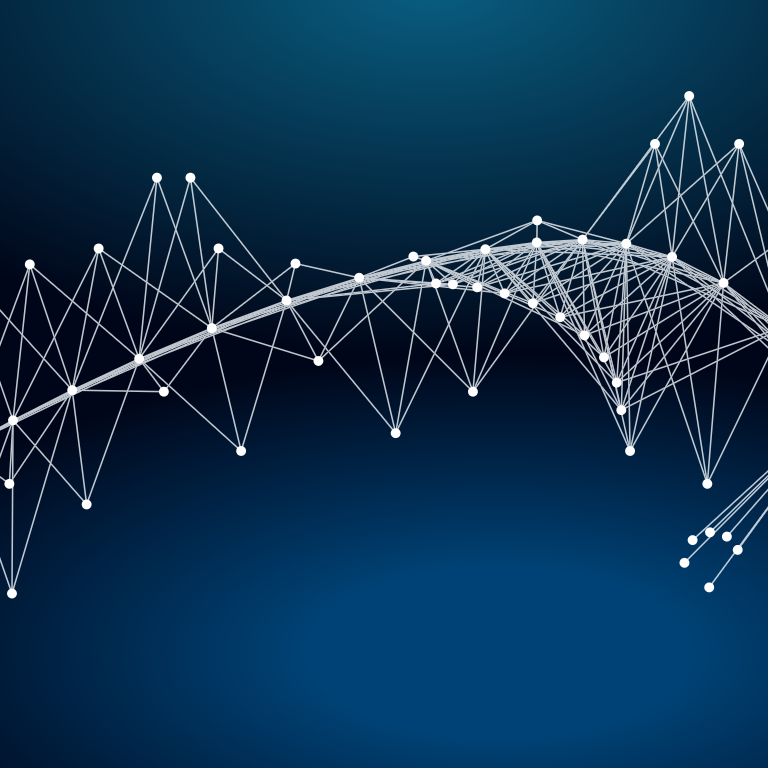
This background is drawn by a WebGL 1 fragment shader. Its source:

```glsl
precision highp float;
// A white network of dots and thin links along an arching spine, over a navy
// backdrop lit by a teal glow above and a blue glow below. Nodes follow curves
// by index; each outlying node fans out to the spine nodes within its reach.
uniform vec2 u_resolution;

float segmentDistance(vec2 p, vec2 a, vec2 b) {
  vec2 ab = b - a;
  return length(p - a - ab * clamp(dot(p - a, ab) / dot(ab, ab), 0.0, 1.0));
}

float bump(float x, float center, float spread) {
  return exp(-(x - center) * (x - center) / spread);
}

// Arch: slow rise from the left, steeper fall on the right
vec2 spineNode(float i) {
  float x = 0.0156 + 0.0771 * i + 0.039 * (1.0 - cos(0.5236 * (i - 0.5)));
  float d = x - 0.76;
  float drop = d < 0.0 ? 0.386 * pow(-d, 1.667) : 1.7 * d * d;
  return vec2(x, 0.688 - drop);
}

// Peaks above the spine, clustered in two tall groups
vec2 upperNode(float k) {
  float x = 0.039 + 0.0922 * k - 0.13 * bump(k, 4.4, 3.0) + 0.078 * bump(k, 8.0, 1.0);
  float y = 0.655 + 0.14 * bump(k, 2.5, 1.2) + 0.22 * bump(k, 9.0, 3.0);
  return vec2(x, y);
}

// Hanging nodes, alternating between a low and a high arc
vec2 lowerNode(float k) {
  float x = 0.0156 + 0.1006 * k - 0.104 * step(0.5, k) * step(k, 7.5);
  float low = 0.436 - 0.0058 * (k - 6.0) * (k - 6.0);
  float high = 0.53 - 0.01 * (k - 5.0) * (k - 5.0);
  return vec2(x, mix(low, high, mod(k, 2.0)));
}

// Quarter ellipse curling under the crest
vec2 foldNode(float j) {
  float angle = 1.54 * (1.0 - pow(j / 9.0, 1.3));
  return vec2(0.56, 0.466) + vec2(0.249, 0.165) * vec2(cos(angle), sin(angle));
}

// Small open ring at the lower right
vec2 ringNode(float j) {
  float angle = 0.37 + 0.63 * j + 0.00035 * pow(j, 5.0);
  return vec2(0.927, 0.271) + 0.036 * vec2(cos(angle), sin(angle));
}

// Distance to the links from one node to the spine nodes within reach
float fanDistance(vec2 p, vec2 tip, float reach) {
  float nearest = 1.0;
  for (int i = -1; i < 15; i++) {
    vec2 joint = spineNode(float(i));
    if (abs(joint.x - tip.x) < reach)
      nearest = min(nearest, segmentDistance(p, tip, joint));
  }
  return nearest;
}

vec3 backdrop(vec2 p) {
  float teal = max(0.0, 1.0 - length((p - vec2(0.56, 1.02)) / vec2(0.9, 0.48)));
  float blueRadius = length((p - vec2(0.65, 0.15)) / vec2(0.95, 0.42));
  float blue = clamp((0.92 - blueRadius) / 0.66, 0.0, 1.0);
  vec3 color = mix(vec3(0.0, 0.025, 0.10), vec3(0.0, 0.26, 0.46), blue);
  return mix(color, vec3(0.035, 0.37, 0.51), teal);
}

void main() {
  vec2 p = gl_FragCoord.xy / u_resolution;
  float pixel = 1.0 / u_resolution.y;
  float link = 1.0;
  float dot_ = 1.0;

  // Spine, with overlapping links that thicken it into a band
  for (int i = -1; i < 15; i++) {
    vec2 node = spineNode(float(i));
    dot_ = min(dot_, distance(p, node));
    for (int n = 1; n < 5; n++)
      link = min(link, segmentDistance(p, node, spineNode(float(i + n))));
  }

  // Peaks and hanging nodes
  for (int k = -1; k < 12; k++) {
    vec2 peak = upperNode(float(k));
    dot_ = min(dot_, distance(p, peak));
    link = min(link, fanDistance(p, peak, 0.15));
    if (k < 10) {
      vec2 hanging = lowerNode(float(k));
      dot_ = min(dot_, distance(p, hanging));
      link = min(link, fanDistance(p, hanging, 0.15));
    }
  }

  // Dense fold under the crest
  for (int j = 0; j < 10; j++) {
    vec2 node = foldNode(float(j));
    dot_ = min(dot_, distance(p, node));
    link = min(link, fanDistance(p, node, 0.22));
  }

  // Ring, tied to the spine beyond the right edge
  for (int j = 0; j < 6; j++) {
    vec2 node = ringNode(float(j));
    dot_ = min(dot_, distance(p, node));
    link = min(link, segmentDistance(p, node, spineNode(14.0)));
  }

  float linkCover = clamp((0.001 - link) / pixel + 0.5, 0.0, 1.0);
  float dotCover = clamp((0.0064 - dot_) / pixel + 0.5, 0.0, 1.0);
  vec3 color = mix(backdrop(p), vec3(0.92, 0.94, 0.96), 0.82 * linkCover);
  gl_FragColor = vec4(mix(color, vec3(1.0), dotCover), 1.0);
}
```
